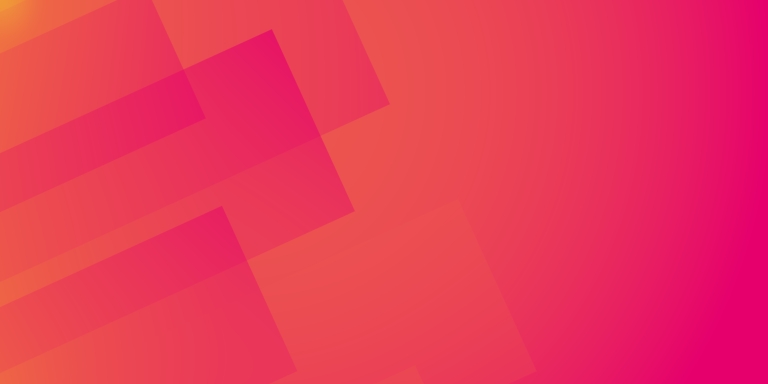
Write a Shadertoy shader that draws this background.

```glsl
// Translucent slanted panels over a warm orange-to-magenta radial gradient.

// Lengths are in canvas heights.
const vec3 CORAL   = vec3(0.925, 0.335, 0.308);
const vec3 MAGENTA = vec3(0.902, 0.0, 0.425);
const vec3 AMBER   = vec3(0.94, 0.465, 0.245);
const vec3 GLOW    = vec3(0.93, 0.35, 0.30);
const vec3 CORNER  = vec3(0.94, 0.60, 0.22);

const vec2  GRADIENT_CENTER = vec2(0.62, 0.76);
const float GRADIENT_RADIUS = 1.39;
const float GRADIENT_POWER  = 2.4;
const float AMBER_REACH     = 0.60;
const float CORNER_REACH    = 0.13;

const float TILT        = 0.428;  // panel slope in radians
const float FADE_LENGTH = 0.35;   // decay leftward from the panel end
const float FADE_FLOOR  = 0.28;   // opacity share kept far from the end

const int PANEL_COUNT = 6;
const int GLOW_COUNT  = 2;        // the first panels lighten, the rest deepen
// Each panel: top right corner (xy), thickness.
const vec3 PANELS[PANEL_COUNT] = vec3[](
    vec3(1.193, 0.482, 0.493),
    vec3(1.081, 0.049, 0.500),
    vec3(0.750, 1.311, 0.640),
    vec3(0.380, 1.034, 0.376),
    vec3(0.708, 0.924, 0.521),
    vec3(0.578, 0.464, 0.473)
);
// Panel opacity at the top and bottom edge.
const vec2 OPACITIES[PANEL_COUNT] = vec2[](
    vec2(0.28, 0.22),
    vec2(0.30, 0.30),
    vec2(0.18, 0.37),
    vec2(0.30, 0.46),
    vec2(0.72, 0.38),
    vec2(0.50, 0.22)
);

vec3 background(vec2 p) {
    float radial = min(length(p - GRADIENT_CENTER) / GRADIENT_RADIUS, 1.0);
    vec3 color = mix(CORAL, MAGENTA, pow(radial, GRADIENT_POWER));
    float warmth = pow(clamp(1.0 - p.x / AMBER_REACH, 0.0, 1.0), 1.2);
    color = mix(color, AMBER, warmth);
    float corner = length(p - vec2(0.0, 1.0)) / CORNER_REACH;
    return mix(color, CORNER, 1.0 - smoothstep(0.0, 1.0, corner));
}

// Opacity of a panel that runs leftward without end from its right side.
float panelOpacity(vec2 p, vec3 panel, vec2 opacity, float pixel) {
    vec2 along = vec2(cos(TILT), sin(TILT));
    vec2 down  = vec2(along.y, -along.x);
    vec2 offset = p - panel.xy;
    float inward = -dot(offset, along);
    float depth  = dot(offset, down);

    float inside = min(inward, min(depth, panel.z - depth));
    float coverage = smoothstep(-0.5 * pixel, 0.5 * pixel, inside);
    float fade = mix(FADE_FLOOR, 1.0, exp(-max(inward, 0.0) / FADE_LENGTH));
    float strength = mix(opacity.x, opacity.y, clamp(depth / panel.z, 0.0, 1.0));
    return coverage * fade * strength;
}

void mainImage(out vec4 fragColor, in vec2 fragCoord) {
    vec2 p = fragCoord / iResolution.y;
    float pixel = 1.5 / iResolution.y;

    vec3 color = background(p);
    for (int i = 0; i < PANEL_COUNT; i++) {
        vec3 tint = i < GLOW_COUNT ? GLOW : MAGENTA;
        color = mix(color, tint, panelOpacity(p, PANELS[i], OPACITIES[i], pixel));
    }
    fragColor = vec4(color, 1.0);
}
```
